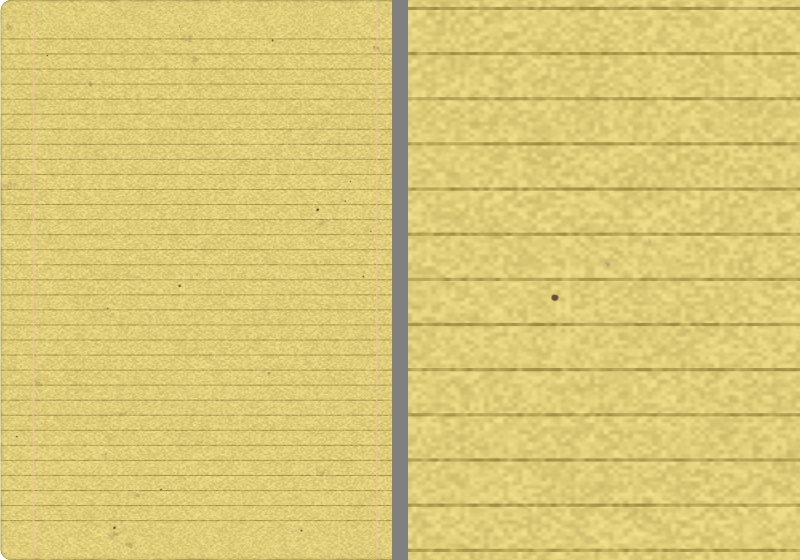
Left: the whole. Right: its middle third, enlarged.
A Shadertoy shader for this texture:

```glsl
// Aged yellow ruled paper with pink margins, woven grain, stains and rounded left corners.

// Layout, in units of the canvas height unless noted
const float LINE_COUNT = 33.0;
const float LINE_PITCH = 0.02688;
const float FIRST_LINE = 0.0703;      // lowest rule, from the bottom
const float LINE_WIDTH = 0.0019;
const float MARGIN_LEFT = 0.0855;     // fraction of the width
const float MARGIN_RIGHT = 0.961;     // fraction of the width
const float MARGIN_WIDTH = 0.0027;
const float PAGE_LEFT = 0.0010;
const float CORNER_RADIUS = 0.019;

// Wear
const vec2 WEAVE_FREQ = vec2(72.0, 105.0);
const float WEAVE_DEPTH = 0.15;
const float GRAIN_DEPTH = 0.95;
const float MOTTLE_DEPTH = 0.35;
const float CLOUD_DEPTH = 0.10;
const float EDGE_WEAR = 0.0016;
const int STAIN_COUNT = 20;
const int SPECK_COUNT = 16;

// Colours
const vec3 PAPER_DARK = vec3(0.80, 0.73, 0.41);
const vec3 PAPER_LIGHT = vec3(0.925, 0.855, 0.525);
const vec3 RULE_INK = vec3(0.57, 0.49, 0.20);
const vec3 MARGIN_INK = vec3(0.93, 0.77, 0.61);
const vec3 STAIN_BROWN = vec3(0.64, 0.53, 0.29);
const vec3 STAIN_PURPLE = vec3(0.58, 0.40, 0.35);
const vec3 SPECK_INK = vec3(0.27, 0.19, 0.14);
const vec3 EDGE_DIRT = vec3(0.44, 0.40, 0.15);
const vec3 BACKDROP = vec3(1.0);
const float TAU = 6.28319;

float hash(vec2 p) {
    vec3 q = fract(vec3(p.xyx) * 0.1031);
    q += dot(q, q.yzx + 33.33);
    return fract((q.x + q.y) * q.z);
}

float noise(vec2 p) {
    vec2 i = floor(p), f = fract(p);
    f = f * f * (3.0 - 2.0 * f);
    return mix(mix(hash(i), hash(i + vec2(1, 0)), f.x),
               mix(hash(i + vec2(0, 1)), hash(i + vec2(1, 1)), f.x), f.y);
}

float fbm(vec2 p) {
    float sum = 0.0, amp = 0.5;
    for (int i = 0; i < 5; i++) {
        sum += amp * noise(p);
        p = mat2(1.6, 1.2, -1.2, 1.6) * p + 17.3;
        amp *= 0.5;
    }
    return sum;
}

// Antialiased coverage of a stroke at distance d from its centre
float stroke(float d, float width, float px) {
    return clamp((0.5 * (width + px) - abs(d)) / px, 0.0, 1.0) * min(1.0, width / px);
}

// Signed distance to the sheet, rounded on the left only
float sheet(vec2 p) {
    vec2 q = vec2(PAGE_LEFT - p.x, abs(p.y - 0.5) - 0.5) + CORNER_RADIUS;
    return length(max(q, 0.0)) + min(max(q.x, q.y), 0.0) - CORNER_RADIUS;
}

// Faint clouds and mottling, staggered woven bumps and fine grain
vec3 paper(vec2 p) {
    float cloud = fbm(p * vec2(7.0, 12.0)) - 0.48;
    float mottle = fbm(p * vec2(80.0, 110.0)) - 0.48;
    vec2 w = (p + 0.0016 * noise(p * 75.0)) * WEAVE_FREQ * TAU;
    float weave = sin(w.x) * sin(w.y) * (0.4 + noise(p * 30.0 + 5.0));
    float grain = noise(p * vec2(350.0, 430.0)) - 0.5;
    float tone = 0.60 + CLOUD_DEPTH * cloud + MOTTLE_DEPTH * mottle
               + WEAVE_DEPTH * weave + GRAIN_DEPTH * grain;
    return mix(PAPER_DARK, PAPER_LIGHT, clamp(tone, -0.3, 1.15));
}

// Soft blotches with ragged edges, then small dark specks
vec3 addSpots(vec3 col, vec2 p, float aspect, float px) {
    float ragged = fbm(p * 150.0);
    for (int i = 0; i < STAIN_COUNT; i++) {
        float k = float(i) + 1.0;
        vec2 c = vec2(hash(vec2(k, 5.3)) * aspect, hash(vec2(k, 13.8)));
        float h = hash(vec2(k, 23.9));
        float r = mix(0.005, 0.015, h * h);
        float body = 1.0 - length((p - c) * vec2(0.9, 1.1)) / r;
        float cover = smoothstep(0.0, 0.9, body + 2.0 * (ragged - 0.6)) * smoothstep(0.0, 0.2, body);
        vec3 tint = mix(STAIN_BROWN, STAIN_PURPLE, hash(vec2(k, 31.4)));
        col = mix(col, tint, cover * mix(0.6, 0.35, h));
    }
    for (int i = 0; i < SPECK_COUNT; i++) {
        float k = float(i) + 1.0;
        vec2 c = vec2(hash(vec2(k, 47.1)) * aspect, hash(vec2(k, 59.6)));
        float h = hash(vec2(k, 71.3));
        float d = length(p - c) + 0.003 * (ragged - 0.5) - mix(0.0006, 0.0028, h * h * h);
        col = mix(col, SPECK_INK, 0.8 * (1.0 - smoothstep(-px, px, d)));
    }
    return col;
}

void mainImage(out vec4 fragColor, in vec2 fragCoord) {
    float px = 1.0 / iResolution.y;
    float aspect = iResolution.x * px;
    vec2 p = fragCoord * px;
    vec3 col = paper(p);

    // Horizontal rules with uneven ink
    float row = clamp(round((p.y - FIRST_LINE) / LINE_PITCH), 0.0, LINE_COUNT - 1.0);
    float rule = stroke(p.y - FIRST_LINE - row * LINE_PITCH, LINE_WIDTH, px);
    float ink = 0.28 + 0.45 * noise(vec2(p.x * 300.0, row * 7.0)) + 0.12 * noise(vec2(p.x * 14.0, row + 40.0));
    col = mix(col, RULE_INK, rule * ink);

    // Vertical margins, worn along their length
    float margin = max(stroke(p.x - MARGIN_LEFT * aspect, MARGIN_WIDTH, px),
                       0.85 * stroke(p.x - MARGIN_RIGHT * aspect, MARGIN_WIDTH, px));
    col = mix(col, MARGIN_INK, margin * (0.65 + 0.35 * noise(p * 150.0)));

    col = addSpots(col, p, aspect, px);

    // Narrow dirt along the borders, then the cut outline
    float outline = sheet(p);
    float inner = max(-outline, 0.0);
    float dirt = exp(-inner / EDGE_WEAR) * (0.1 + 0.9 * fbm(p * 60.0));
    dirt += 0.04 * exp(-inner / 0.010) * fbm(p * 30.0 + 9.0);
    col = mix(col, EDGE_DIRT, min(dirt, 0.9));
    col = mix(col, BACKDROP, smoothstep(-0.5 * px, 0.5 * px, outline));

    fragColor = vec4(col, 1.0);
}
```
